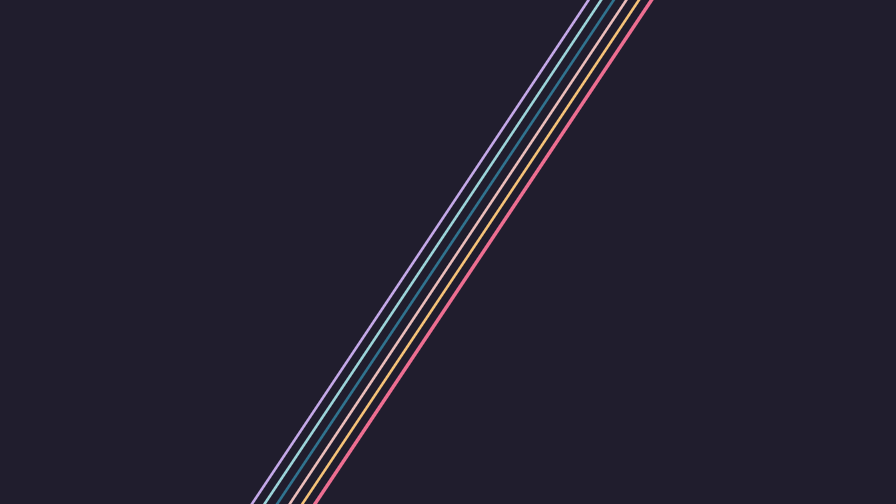
This background is drawn by a Shadertoy shader. Its source:

```glsl
// Coverage of a band around zero, with an edge one pixel wide
float band(float dist, float halfWidth, float pixel) {
    return clamp((halfWidth - abs(dist)) / pixel + 0.5, 0.0, 1.0);
}

void mainImage(out vec4 fragColor, in vec2 fragCoord) {
    vec2 p = (fragCoord - 0.5 * iResolution.xy) / iResolution.y;
    float pixel = 1.0 / iResolution.y;

    vec3 stripes[6] = vec3[6](
        vec3(0.77, 0.66, 0.91),  // lilac
        vec3(0.61, 0.83, 0.85),  // foam
        vec3(0.19, 0.45, 0.56),  // teal
        vec3(0.92, 0.74, 0.73),  // rose
        vec3(0.96, 0.76, 0.47),  // gold
        vec3(0.93, 0.43, 0.57)   // pink
    );

    // Signed distance across the slanted stripes
    float slope = 0.668;
    float slant = inversesqrt(1.0 + slope * slope);
    float across = p.x - slope * p.y;

    vec3 color = vec3(0.125, 0.115, 0.178);
    for (int i = 0; i < 6; i++) {
        float dist = (across + 0.0551 - 0.025 * float(i)) * slant;
        float halfWidth = i == 5 ? 0.0035 : 0.0026;
        color = mix(color, stripes[i], band(dist, halfWidth, pixel));
    }

    fragColor = vec4(color, 1.0);
}
```
